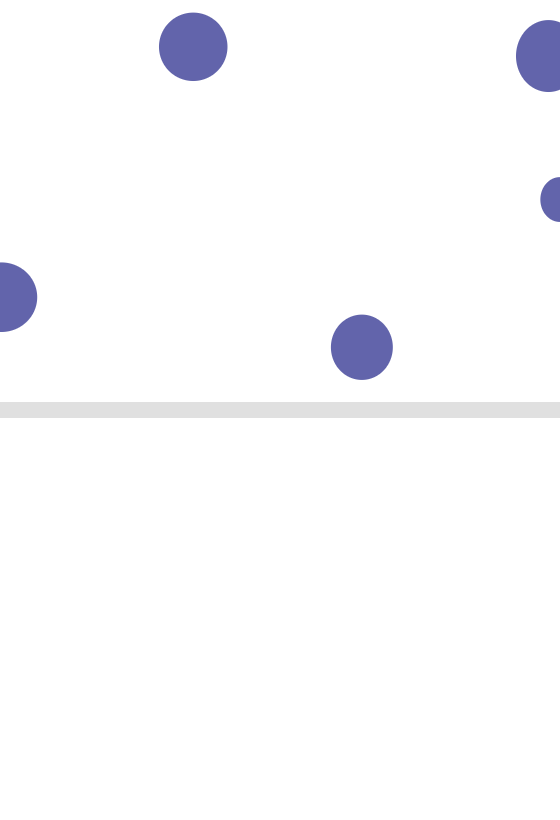
Top, the full canvas; bottom, a detail of the centre.
Reproduce this pattern procedurally as a WebGL 2 fragment shader.

```glsl
#version 300 es
precision highp float;
// Sparse flat violet dots, slightly oval, on plain white.
// A loop sets them along a wavy ring that hugs the canvas border; layered
// sines vary their angle, reach, size and roundness.

#define DOT_COUNT 5
#define RING_TURN -0.255
#define RING_REACH 0.983
#define DOT_SIZE 0.0778
#define DOT_ASPECT 0.95
#define PAPER_COLOR vec3(1.0)
#define DOT_COLOR vec3(0.383, 0.394, 0.670)

uniform vec2 u_resolution;
out vec4 fragColor;

const float TAU = 6.2831853;

// Two layered sines; x is the amplitude and y the phase of each.
float layeredWave(float t, vec2 slow, vec2 fast) {
    return slow.x * cos(t + slow.y) + fast.x * cos(2.0 * t + fast.y);
}

// Approximate signed distance to an axis-aligned ellipse.
float ellipseDistance(vec2 p, vec2 radii) {
    float scaled = length(p / radii);
    float slope = length(p / (radii * radii));
    return scaled * (scaled - 1.0) / max(slope, 1e-4);
}

// Distance from p to the dot at ring parameter t.
float dotDistance(vec2 p, float t, vec2 halfCanvas) {
    float angle = t + RING_TURN + layeredWave(t, vec2(0.389, 1.105), vec2(0.089, 0.178));
    float reach = RING_REACH + layeredWave(t, vec2(0.095, -1.36), vec2(0.203, -1.588));
    float size = DOT_SIZE - layeredWave(t, vec2(0.015, 0.107), vec2(0.0112, 0.216));
    float aspect = DOT_ASPECT - 0.0845 * cos(t - 0.29);

    vec2 center = reach * halfCanvas * vec2(cos(angle), sin(angle));
    vec2 radii = size * vec2(sqrt(aspect), inversesqrt(aspect));
    return ellipseDistance(p - center, radii);
}

void main() {
    // Centred coordinates, one unit per canvas height
    vec2 p = (gl_FragCoord.xy - 0.5 * u_resolution) / u_resolution.y;
    vec2 halfCanvas = 0.5 * u_resolution / u_resolution.y;

    // Union of all dots
    float nearest = 1e3;
    for (int i = 0; i < DOT_COUNT; i++) {
        float t = TAU * float(i) / float(DOT_COUNT);
        nearest = min(nearest, dotDistance(p, t, halfCanvas));
    }

    // Edge smoothed over about one pixel
    float coverage = clamp(0.5 - nearest * u_resolution.y, 0.0, 1.0);
    fragColor = vec4(mix(PAPER_COLOR, DOT_COLOR, coverage), 1.0);
}
```
